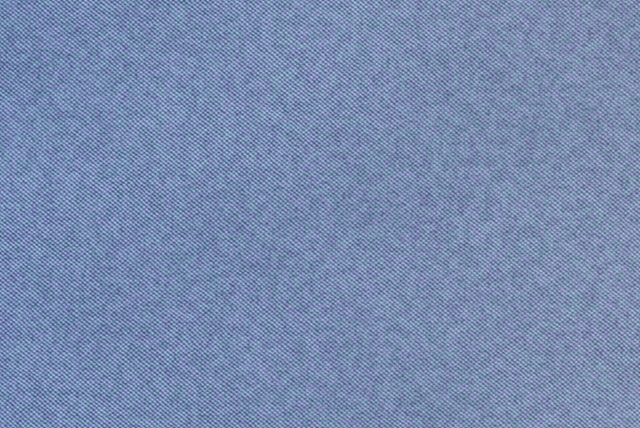
Give the GLSL for this texture, as a Shadertoy shader.

```glsl
// Fine blue woven cloth with staggered stitches in diagonal rows falling to the right.
#define STITCHES vec2(120.0, 97.0)  // repeats across and down
#define RIDGE 0.56                  // strength of the diagonal ridges
#define BEAD 0.28                   // strength of the crossing beads
#define RELIEF 0.60                 // contrast of the weave
#define YARN_WEAR 0.30              // brightness change between stitches
#define FIBRE 0.58                  // strength of the fibre grain
#define WOBBLE 0.16                 // thread drift, in stitches
#define SHADOW vec3(0.335, 0.407, 0.552)
#define LIGHT vec3(0.610, 0.688, 0.832)
#define TINT vec3(0.016, -0.018, 0.012)

const float TAU = 6.2831853;

vec2 hash2(vec2 p) {
    vec3 q = fract(p.xyx * vec3(0.1031, 0.1030, 0.0973));
    q += dot(q, q.yzx + 33.33);
    return fract((q.xx + q.yz) * q.zy);
}

// Distance to the nearest scattered point.
float cellular(vec2 p) {
    vec2 cell = floor(p);
    float nearest = 2.0;
    for (int y = -1; y <= 1; y++)
    for (int x = -1; x <= 1; x++) {
        vec2 c = cell + vec2(x, y);
        nearest = min(nearest, length(c + hash2(c) - p));
    }
    return nearest;
}

// Smoothly blended random pair per stitch.
vec2 stitchNoise(vec2 p) {
    vec2 i = floor(p), f = smoothstep(0.0, 1.0, fract(p));
    return mix(mix(hash2(i), hash2(i + vec2(1, 0)), f.x),
               mix(hash2(i + vec2(0, 1)), hash2(i + vec2(1, 1)), f.x), f.y) - 0.5;
}

// Slow layered sines, for drift and broad shading.
float drift(vec2 p) {
    return 0.5 * sin(p.x + 1.7 * sin(p.y * 0.8))
         + 0.3 * sin(p.y * 1.9 - p.x * 1.3 + 2.0)
         + 0.2 * sin(p.x * 3.7 + p.y * 2.9 + 4.0);
}

void mainImage(out vec4 fragColor, in vec2 fragCoord) {
    vec2 uv = fragCoord / iResolution.xy;
    vec2 p = uv * STITCHES;

    // Threads wander a little from a straight grid.
    vec2 q = p + WOBBLE * vec2(drift(uv * 19.0), drift(uv.yx * 21.0 + 5.0));
    q += 0.15 * stitchNoise(p * 0.8 + 40.0);

    // Diagonal ridges crossed by staggered beads, faded when too fine to resolve.
    vec2 footprint = STITCHES / iResolution.xy;
    float detail = 1.0 - smoothstep(0.35, 0.8, max(footprint.x, footprint.y));
    float weave = RIDGE * cos(TAU * (q.x + q.y)) + BEAD * cos(TAU * (q.x - q.y));
    float flatten = 1.10 - 0.22 * smoothstep(0.2, 1.0, uv.x) + 0.12 * drift(uv * 7.0);

    // Uneven yarn and fibre grain.
    vec2 yarn = stitchNoise(q + 0.5);
    float grain = 0.45 - cellular(p * 1.8 + 9.0);

    float tone = 0.48 + detail * (RELIEF * flatten * weave + FIBRE * grain)
               + YARN_WEAR * yarn.x + 0.055 * drift(uv * 5.0 + 1.0);
    vec3 color = mix(SHADOW, LIGHT, clamp(tone, -0.2, 1.22));

    // Faint violet and teal yarn, bluer at the left and greyer at the right.
    color += TINT * 2.0 * yarn.y;
    color += (uv.x - 0.5) * vec3(0.050, 0.028, -0.006);
    fragColor = vec4(clamp(color, 0.0, 1.0), 1.0);
}
```
